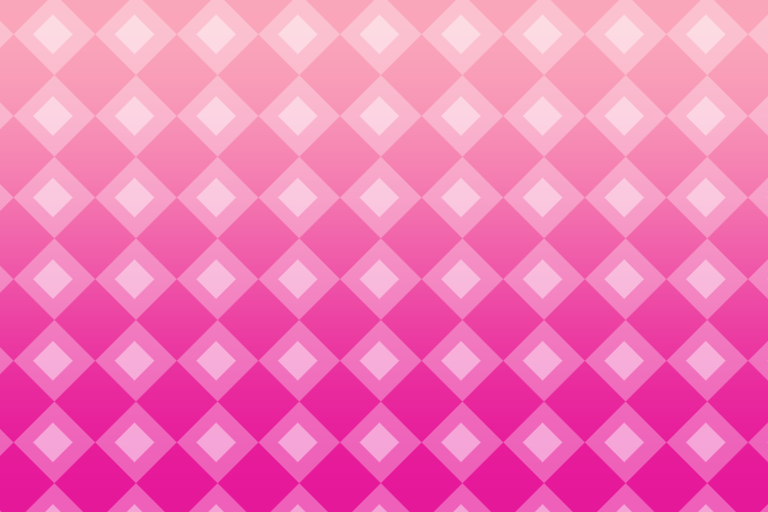
Write a Shadertoy shader that draws this pattern.

```glsl
#define PITCH 0.1594                     // cell size, in canvas heights
#define ORIGIN vec2(0.1062, 0.9330)      // centre of one large diamond
#define INNER_SHIFT vec2(-0.018, 0.0)    // small diamond offset, in cells
#define OUTER_RADIUS 0.5                 // half diagonals, in cells
#define INNER_RADIUS 0.243
#define OUTER_ALPHA 0.31
#define INNER_ALPHA 0.42
#define TOP_COLOR vec3(0.980, 0.650, 0.730)
#define BOTTOM_COLOR vec3(0.902, 0.095, 0.602)

// Signed distance to a diamond with the given half diagonal
float diamond(vec2 p, float radius) {
    return (abs(p.x) + abs(p.y) - radius) * 0.70711;
}

// Antialiased fill
float coverage(float dist, float pixel) {
    return clamp(0.5 - dist / pixel, 0.0, 1.0);
}

void mainImage(out vec4 fragColor, in vec2 fragCoord) {
    vec2 uv = fragCoord / iResolution.y;
    float pixel = 1.3 / (iResolution.y * PITCH);

    // Vertical gradient ground
    vec3 color = mix(BOTTOM_COLOR, TOP_COLOR, smoothstep(0.02, 1.0, uv.y));

    // Square grid of diamonds meeting at their corners
    vec2 cell = fract((uv - ORIGIN) / PITCH + 0.5) - 0.5;
    float outer = coverage(diamond(cell, OUTER_RADIUS), pixel);
    float inner = coverage(diamond(cell - INNER_SHIFT, INNER_RADIUS), pixel);

    // Translucent white layers
    color = mix(color, vec3(1.0), OUTER_ALPHA * outer);
    color = mix(color, vec3(1.0), INNER_ALPHA * inner);

    fragColor = vec4(color, 1.0);
}
```
